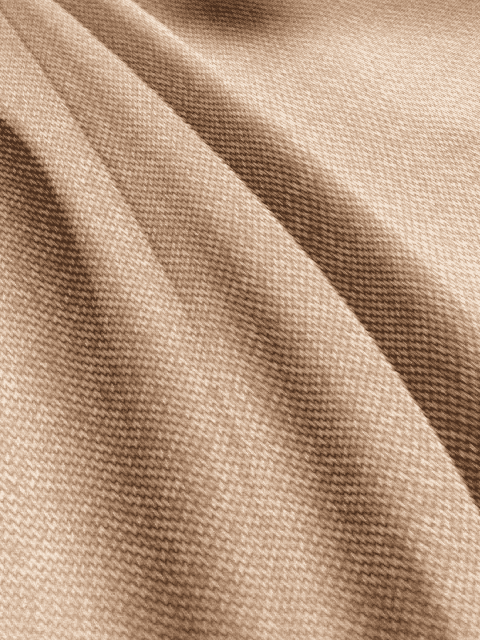
This texture is drawn by a Shadertoy shader. Its source:

```glsl
// Draped beige knit: three diagonal folds overlap a pale flat cloth behind them.
// Curved fold edges split the canvas into bands, each with its own soft light profile;
// rows of V stitches, sized by perspective, and yarn grain are then laid over that light.

float hash(vec2 p) {
    vec3 q = fract(vec3(p.xyx) * 0.1031);
    q += dot(q, q.yzx + 33.33);
    return fract((q.x + q.y) * q.z);
}

float bell(float x, float width) {
    x /= width;
    return exp(-x * x);
}

// Quadratic fold edge: x position at depth t below the top
float edgeAt(float t, float start, float slope, float bend) {
    return start + t * (slope - bend * t);
}

// Lightness of the smooth cloth; x runs right, t runs down
float clothLight(float x, float t) {
    float rightEdge = edgeAt(t, 0.205, 1.28, 0.40);
    float midEdge = edgeAt(t, 0.083, 1.16, 0.41);
    float leftEdge = edgeAt(t, -0.013, 0.75, 0.27);
    float hollow = 0.16 + 0.29 * (t - 0.5) - 0.06 * exp(-12.0 * (t - 0.195));
    float lower = smoothstep(0.25, 0.65, t);

    // Flat cloth behind, with a shadow pocket and faint wrinkles
    float back = 0.93 - 0.22 * smoothstep(0.08, 0.0, t);
    back -= 0.55 * bell(x - 0.345 - 0.5 * t, 0.11) * bell(t - 0.02, 0.05);
    back += 0.04 * sin(24.0 * t - 9.0 * x + 2.0 * sin(7.0 * x));
    back -= 0.08 * bell(t - 0.21 - 0.25 * (x - 0.68), 0.025) * smoothstep(0.55, 0.75, x);

    // Right fold: shaded flank rising to a lit rim
    float s = (x - midEdge) / (rightEdge - midEdge);
    float rightFold = 0.25 + 0.14 * s + 0.36 * smoothstep(0.45, 0.97, s);
    rightFold += 0.20 * (1.0 - smoothstep(0.0, 0.32, t));
    rightFold += 0.10 * bell(x - rightEdge, 0.013);

    // Middle fold: lit valley, dark flank, lit crest
    s = (x - leftEdge) / (midEdge - leftEdge);
    float midFold = 0.85 - mix(0.20, 0.50, smoothstep(0.2, 0.6, t)) * bell(s - 0.41, 0.22);
    midFold -= 0.38 * exp(-6.0 * max(s, 0.0)) * (1.0 - smoothstep(0.38, 0.62, t));
    midFold -= 0.16 * bell(x - 0.61 - 0.5 * (t - 0.83), 0.022) * smoothstep(0.75, 0.92, t);
    midFold += 0.07 * bell(x - midEdge, 0.014);

    // Left fold: rounded out of the hollow, turning away at its far rim
    s = (x - hollow) / max(leftEdge - hollow, 0.02);
    float leftFold = 0.38 + 0.46 * smoothstep(-0.15, mix(0.35, 0.95, lower), s);
    leftFold -= 0.11 * smoothstep(0.75, 1.0, s);
    leftFold += 0.07 * bell(x - leftEdge, 0.010) * (1.0 - lower);

    // Near cloth at lower left, brightening away from the hollow
    float near = mix(mix(0.15, 0.36, lower), 0.89, smoothstep(0.0, 0.20, hollow - x));

    // Layer the bands; the left edge melts away toward the bottom
    float soft = 0.005 + 0.03 * smoothstep(0.6, 1.0, t);
    float light = mix(back, rightFold, smoothstep(0.005, -0.005, x - rightEdge));
    light = mix(light, midFold, smoothstep(0.005, -0.005, x - midEdge));
    light = mix(light, leftFold, smoothstep(soft, -soft, x - leftEdge));
    light = mix(light, near, smoothstep(0.008, -0.008, x - hollow));
    return 0.68 + 1.20 * (light - 0.65);
}

// Zero-centred relief: rounded rows split by narrow grooves, with V-shaped legs
float knit(float x, float t, float light) {
    float sway = 0.003 * sin(17.0 * x + 5.0 * t) + 0.002 * sin(41.0 * x - 13.0 * t);
    float wale = (x - 0.62 * t + sway) * 118.0 / (t + 0.7);
    float row = 100.0 * log(t - 0.17 * x + 0.78 + sway) + 0.6 * light;
    row += mix(0.10, 0.20, light) * cos(6.2832 * wale);
    float strand = abs(sin(3.1416 * row));
    float leg = cos(12.5664 * wale + 1.5 * sin(6.2832 * row));
    float tone = hash(floor(vec2(wale * 2.0, row)) + 200.0) - 0.5;
    return strand - 0.637 + 0.16 * leg * strand + 0.65 * tone * strand;
}

void mainImage(out vec4 fragColor, in vec2 fragCoord) {
    vec2 p = fragCoord / iResolution.y;
    float x = p.x, t = 1.0 - p.y;

    // Fuzz bends the fold edges slightly
    float fuzz = 0.0012 * sin(310.0 * t + 4.0 * sin(97.0 * t));
    float light = clothLight(x + fuzz, t);

    // Stitches show most in shade and in the focused middle
    float focus = smoothstep(-0.2, 0.25, t) * (1.0 - 0.3 * smoothstep(0.8, 1.0, t));
    float relief = knit(x, t, light) * mix(0.56, 0.34, light) * focus;

    // Yarn grain in two cell sizes
    float grain = hash(floor(p * 480.0)) + hash(floor(p * vec2(190.0, 300.0)) + 70.0) - 1.0;
    light = clamp(light + relief + 0.13 * grain, 0.0, 1.2);

    // Brown shade to pale beige
    vec3 color = vec3(0.30, 0.19, 0.12) + light * vec3(0.74, 0.60, 0.46)
               + light * light * vec3(-0.16, -0.01, 0.11);
    fragColor = vec4(color, 1.0);
}
```
